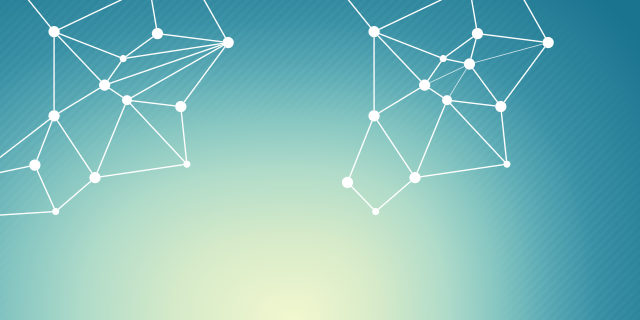
Give the GLSL for this background, as a Shadertoy shader.

```glsl
// Glow: centre and reach, in canvas heights
const vec2 GLOW_CENTER = vec2(0.92, 0.0);
const float REACH_LEFT = 1.47;
const float REACH_RIGHT = 1.05;
const float REACH_UP = 1.04;
const float GLOW_POWER = 2.5;

const vec3 CREAM = vec3(0.95, 0.97, 0.81);
const vec3 LIME = vec3(0.84, 0.92, 0.79);
const vec3 MINT = vec3(0.69, 0.86, 0.79);
const vec3 SEA = vec3(0.53, 0.78, 0.76);
const vec3 TEAL = vec3(0.36, 0.67, 0.71);
const vec3 BLUE = vec3(0.23, 0.57, 0.65);
const vec3 DEEP = vec3(0.10, 0.45, 0.56);

const float HATCH_PERIOD = 0.02;
const float HATCH_STRENGTH = 0.010;
const float LINE_HALF = 0.0021;
const float THIN_HALF = 0.0012;

// Nodes: x, y, radius; one is left only, the last two are right only
const int LEFT_NODE = 11;
const vec3 NODES[14] = vec3[14](
    vec3(0.169, 0.901, 0.0175), vec3(0.492, 0.895, 0.0175),
    vec3(0.713, 0.867, 0.0175), vec3(0.385, 0.817, 0.011),
    vec3(0.327, 0.734, 0.0175), vec3(0.397, 0.687, 0.0155),
    vec3(0.565, 0.667, 0.0175), vec3(0.169, 0.638, 0.0175),
    vec3(0.584, 0.487, 0.011), vec3(0.297, 0.445, 0.0175),
    vec3(0.174, 0.339, 0.011), vec3(0.109, 0.484, 0.0175),
    vec3(0.086, 0.430, 0.0175), vec3(0.467, 0.800, 0.0175));

// Links between node indices
const ivec2 SHARED_LINKS[16] = ivec2[16](
    ivec2(0, 3), ivec2(0, 4), ivec2(0, 7), ivec2(1, 2),
    ivec2(1, 3), ivec2(3, 4), ivec2(4, 5), ivec2(4, 7),
    ivec2(5, 6), ivec2(5, 8), ivec2(5, 9), ivec2(6, 2),
    ivec2(6, 8), ivec2(7, 9), ivec2(9, 8), ivec2(9, 10));
const ivec2 LEFT_LINKS[5] = ivec2[5](
    ivec2(3, 2), ivec2(4, 2), ivec2(5, 2), ivec2(7, 11), ivec2(11, 10));
const int THIN_COUNT = 3; // the first right links are thin
const ivec2 RIGHT_LINKS[8] = ivec2[8](
    ivec2(13, 2), ivec2(13, 4), ivec2(13, 5), ivec2(13, 3),
    ivec2(13, 1), ivec2(13, 6), ivec2(7, 12), ivec2(12, 10));

// Links leaving the canvas: node, end x, end y; the last three go left
const int TOP_COUNT = 4;
const vec3 OUTER_LINKS[7] = vec3[7](
    vec3(0, 0.089, 1), vec3(0, 0.378, 1), vec3(1, 0.474, 1), vec3(2, 0.638, 1),
    vec3(7, 0, 0.508), vec3(11, 0, 0.461), vec3(10, 0, 0.328));

float segmentDistance(vec2 p, vec2 a, vec2 b) {
    vec2 ab = b - a;
    return length(p - a - ab * clamp(dot(p - a, ab) / dot(ab, ab), 0.0, 1.0));
}

float linkDistance(vec2 p, ivec2 link) {
    return segmentDistance(p, NODES[link.x].xy, NODES[link.y].xy);
}

float lineCover(float dist, float halfWidth, float pixel) {
    float edge = clamp(0.5 + (halfWidth - dist) / pixel, 0.0, 1.0);
    return edge * min(1.0, 2.0 * halfWidth / pixel);
}

float ramp(float a, float b, float t) {
    return clamp((t - a) / (b - a), 0.0, 1.0);
}

vec3 background(vec2 p) {
    vec2 d = p - GLOW_CENTER;
    d = abs(d) / vec2(d.x < 0.0 ? REACH_LEFT : REACH_RIGHT, REACH_UP);
    float t = pow(pow(d.x, GLOW_POWER) + pow(d.y, GLOW_POWER), 1.0 / GLOW_POWER);
    vec3 color = mix(CREAM, LIME, ramp(0.0, 0.25, t));
    color = mix(color, MINT, ramp(0.25, 0.45, t));
    color = mix(color, SEA, ramp(0.45, 0.60, t));
    color = mix(color, TEAL, ramp(0.60, 0.75, t));
    color = mix(color, BLUE, ramp(0.75, 0.90, t));
    color = mix(color, DEEP, ramp(0.90, 1.25, t));

    // Faint diagonal hatching in the teal ring
    float ring = smoothstep(0.55, 0.75, t) * (1.0 - smoothstep(0.95, 1.2, t));
    float hatch = cos(6.28318 * (p.x - p.y) * 0.7071 / HATCH_PERIOD);
    return color + HATCH_STRENGTH * ring * hatch;
}

// Coverage of the network, repeated once per canvas height
float network(vec2 p, float pixel) {
    bool right = p.x >= 1.0;
    p.x = fract(p.x);
    float dist = 1.0, thinDist = 1.0, nodeDist = 1.0;
    for (int i = 0; i < 16; i++) dist = min(dist, linkDistance(p, SHARED_LINKS[i]));
    int outerCount = right ? TOP_COUNT : 7;
    for (int i = 0; i < outerCount; i++) {
        vec3 link = OUTER_LINKS[i];
        dist = min(dist, segmentDistance(p, NODES[int(link.x)].xy, link.yz));
    }
    if (right) {
        for (int i = 0; i < 8; i++) {
            float d = linkDistance(p, RIGHT_LINKS[i]);
            if (i < THIN_COUNT) thinDist = min(thinDist, d);
            else dist = min(dist, d);
        }
    } else {
        for (int i = 0; i < 5; i++) dist = min(dist, linkDistance(p, LEFT_LINKS[i]));
    }
    for (int i = 0; i < 14; i++) {
        bool hidden = right ? i == LEFT_NODE : i > LEFT_NODE;
        if (!hidden) nodeDist = min(nodeDist, length(p - NODES[i].xy) - NODES[i].z);
    }
    float lines = max(lineCover(dist, LINE_HALF, pixel), lineCover(thinDist, THIN_HALF, pixel));
    return max(lines, clamp(0.5 - nodeDist / pixel, 0.0, 1.0));
}

void mainImage(out vec4 fragColor, in vec2 fragCoord) {
    vec2 p = fragCoord / iResolution.y;
    vec3 color = mix(background(p), vec3(1.0), network(p, 1.0 / iResolution.y));
    fragColor = vec4(color, 1.0);
}
```
